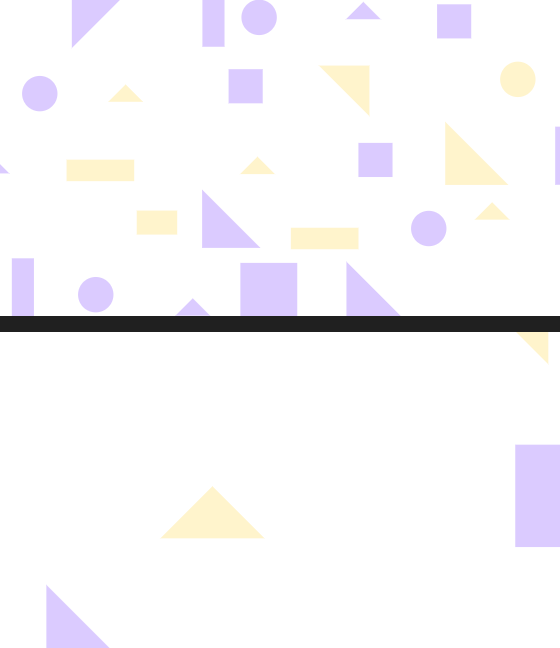
Top: the whole. Bottom: its middle third, enlarged.
This background is drawn by a Shadertoy shader. Its source:

```glsl
// Scattered flat circles, triangles and rectangles in lavender and cream on white.

vec3 hash3(vec2 cell) {
    vec3 k = vec3(dot(cell, vec2(12.7, 31.1)), dot(cell, vec2(26.9, 18.3)), dot(cell, vec2(41.9, 7.2)));
    return fract(sin(k + 2.4) * 4375.85);
}

float boxDist(vec2 p, vec2 halfSize) {
    vec2 d = abs(p) - halfSize;
    return length(max(d, 0.0)) + min(max(d.x, d.y), 0.0);
}

// Right angle in the lower left corner, hypotenuse through the centre
float rightTriangleDist(vec2 p, float halfLeg) {
    return max(max(-p.x, -p.y) - halfLeg, (p.x + p.y) * 0.7071);
}

// Flat triangle pointing up, twice as wide as tall
float peakDist(vec2 p, float halfHeight) {
    return max(-p.y - halfHeight, (abs(p.x) + p.y - halfHeight) * 0.7071);
}

// Kinds: 0 circle, 1 right triangle, 2 peak, 3 bar, 4 block
vec2 shapeHalfSize(int kind, bool warm, int row, float rnd) {
    if (kind == 0) return vec2(0.056);
    if (kind == 1) return vec2(mix(0.067, 0.102, rnd));
    if (kind == 2) return vec2(0.055, 0.0275);
    if (kind == 3) return warm ? vec2(0.107, 0.034) : vec2(0.035, 0.092);
    if (warm) return vec2(0.064, 0.038);
    return vec2(row == 0 ? 0.09 : 0.054);
}

float shapeDist(vec2 p, int kind, vec2 halfSize, vec2 flip) {
    if (kind == 0) return length(p) - halfSize.x;
    if (kind == 1) return rightTriangleDist(p * flip, halfSize.x);
    if (kind == 2) return peakDist(p, halfSize.y);
    return boxDist(p, halfSize);
}

void mainImage(out vec4 fragColor, in vec2 fragCoord) {
    vec2 p = fragCoord / iResolution.y;
    vec3 color = vec3(1.0);
    vec3 lavender = vec3(0.86, 0.796, 1.0);
    vec3 cream = vec3(1.0, 0.955, 0.8);

    // Staggered rows; odd rows sit half a column to the right
    for (int row = 0; row < 5; row++) {
        int odd = row % 2;
        for (int col = 0; col < 7 - odd; col++) {
            if ((col + 5 * row) % 7 == 5) continue; // leave gaps

            vec3 rnd = hash3(vec2(col, row));
            int kind = (2 * col + 4 * row + 3) % 5;
            bool warm = row > 0 && row < 4 && col % 2 == 1;
            vec2 halfSize = shapeHalfSize(kind, warm, row, rnd.z);

            // Jitter only within the free room of the cell
            vec2 room = 0.8 * (vec2(0.148, 0.1085) - halfSize);
            vec2 center = vec2(0.296 * (float(col) + 0.5 * float(odd)), 0.08 + 0.217 * float(row));
            center += room * (2.0 * rnd.xy - 1.0);

            // Upper triangles hang from a flat top, lower ones stand
            float up = row > 2 ? -1.0 : 1.0;
            vec2 flip = vec2(row == 3 ? -1.0 : 1.0, up);

            float d = shapeDist(p - center, kind, halfSize, flip);
            float coverage = clamp(0.5 - d * iResolution.y, 0.0, 1.0);
            color = mix(color, warm ? cream : lavender, coverage);
        }
    }
    fragColor = vec4(color, 1.0);
}
```
